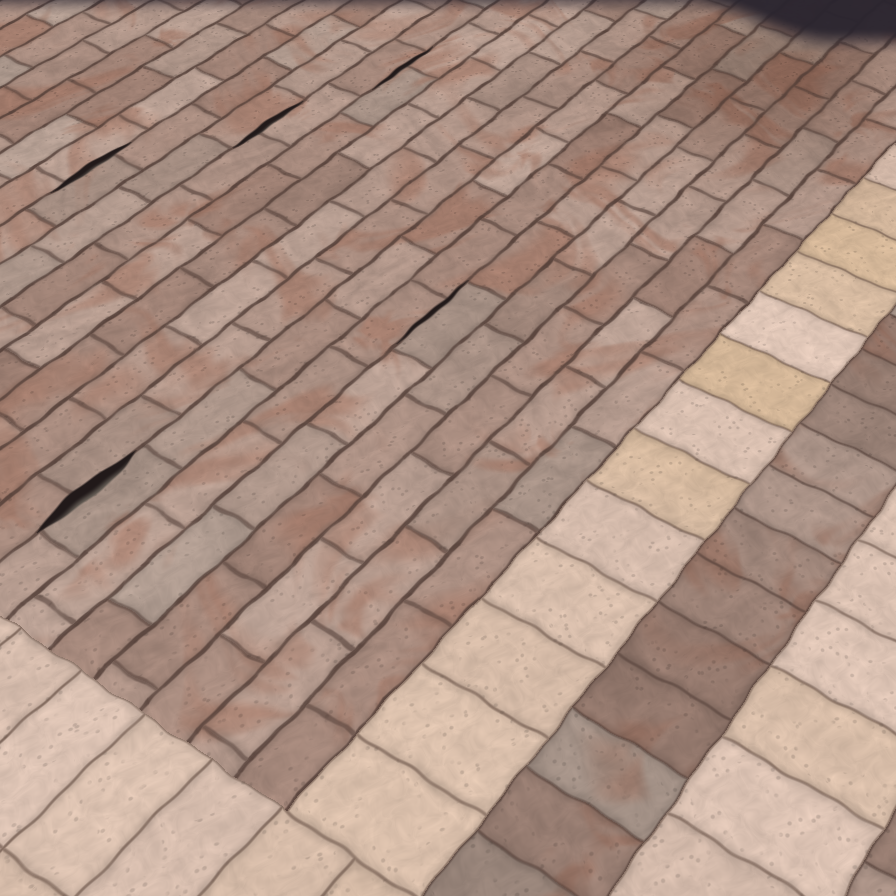
Write a WebGL 1 fragment shader that draws this texture.

```glsl
precision highp float;
// Weathered brick paving seen in perspective: red running bond edged by cream and brown bands.
uniform vec2 u_resolution;

float hash(vec2 p) {
  return fract(sin(dot(p, vec2(127.1, 311.7))) * 4375.85);
}

// Distance to the nearest scattered point
float cellular(vec2 p) {
  vec2 base = floor(p);
  float nearest = 1.0;
  for (int j = -1; j <= 1; j++)
    for (int i = -1; i <= 1; i++) {
      vec2 c = base + vec2(float(i), float(j));
      nearest = min(nearest, length(c + vec2(hash(c), hash(c + 37.0)) - p));
    }
  return nearest;
}

// Layered, turned sines, roughly -1 to 1
float stains(vec2 p) {
  float sum = 0.0, amp = 0.6;
  for (int i = 0; i < 4; i++) {
    p = mat2(0.8, -0.6, 0.6, 0.8) * p * 1.6 + sin(p.yx * 1.3);
    sum += amp * sin(p.x) * sin(p.y);
    amp *= 0.65;
  }
  return sum;
}

void main() {
  vec2 q = gl_FragCoord.xy / u_resolution;
  q.y = 1.0 - q.y;

  // Ground plane: x runs across the courses, y along them
  float depth = q.y + 1.243 - 0.0424 * q.x;
  vec2 g = vec2(q.y + 1.0984 * q.x - 1.2555, 0.676 + 0.682 * q.x - q.y) / depth;
  float soft = max(0.0022, 1.5 / min(u_resolution.x, u_resolution.y)) * 1.2 / depth;
  g += 0.0009 * sin(g.yx * vec2(83.0, 97.0)) + 0.0005 * sin(g.yx * 211.0);

  // Bands: brick size, origin and kind
  vec2 size = vec2(0.048, 0.105), origin = vec2(0.0);
  float cream = 0.0, red = 0.0;
  if (g.y < -0.005) {
    size = vec2(0.067, 0.118);
    origin = vec2(-0.005);
    cream = 1.0;
  } else if (g.x < 0.0) {
    float course = floor(g.x / size.x);
    float jitter = (hash(vec2(course, 5.0)) - 0.5) * 0.03 * step(course, -2.5);
    origin.y = -0.0434 - 0.0525 * mod(course + 1.0, 2.0) + jitter;
    red = 1.0;
  } else if (g.x < 0.118) {
    size = vec2(0.118, 0.068);
    origin.y = -0.005;
    cream = 1.0;
  } else if (g.x < 0.221) {
    size = vec2(0.103, 0.054);
    origin = vec2(0.118, -0.002);
  } else if (g.x < 0.354) {
    size = vec2(0.133, 0.068);
    origin = vec2(0.221, -0.005);
    cream = 1.0;
  } else {
    size = vec2(0.103, 0.054);
    origin = vec2(0.354, 0.01);
  }
  vec2 t = (g - origin) / size;
  vec2 id = floor(t) + vec2(cream * 31.0 + origin.x * 50.0, red * 17.0);
  vec2 edge = min(fract(t), 1.0 - fract(t)) * size;

  // Brick faces
  float tone = hash(id), hue = hash(id + 9.3);
  float blotch = stains(g * 19.0 + 3.0), fine = stains(g * 70.0);
  vec3 clay = mix(vec3(0.62, 0.50, 0.45), vec3(0.75, 0.65, 0.60), tone);
  clay = mix(clay, vec3(0.66, 0.61, 0.57), 0.5 * smoothstep(0.7, 1.0, hue));
  float rust = smoothstep(0.0, 0.7, blotch + 0.5 * (0.45 - hue));
  clay = mix(clay, vec3(0.62, 0.44, 0.37), 0.55 * rust);
  clay *= mix(0.92, 1.0, red);
  vec3 pale = mix(vec3(0.83, 0.73, 0.67), vec3(0.88, 0.78, 0.72), tone);
  float far = smoothstep(0.2, 0.5, g.y);
  pale = mix(pale, vec3(0.83, 0.71, 0.57), (0.25 + 0.5 * far) * smoothstep(0.3, 0.8, hue));
  vec3 color = mix(clay, pale, cream);

  // Grime, grain and pits
  color *= 1.0 + 0.045 * fine + 0.03 * stains(g * 190.0);
  color *= 1.0 - 0.06 * smoothstep(0.1, 0.8, -blotch) * (1.0 - cream);
  float pit = 1.0 - smoothstep(0.08, 0.24, cellular(g * 110.0));
  color *= 1.0 - 0.13 * pit * smoothstep(0.0, 0.5, fine);
  vec2 soil = (q - vec2(0.86, 0.08)) / vec2(0.16, 0.12);
  color *= 1.0 - vec3(0.17, 0.21, 0.23) * exp(-dot(soil, soil));

  // Joints, heavier along the red courses
  vec2 width = vec2(0.0008) + 0.0007 * vec2(red) * (1.0 + fine);
  vec2 joint = 1.0 - smoothstep(width - soft * 0.5, width + soft, edge);
  joint *= mix(vec2(0.75, 0.65), vec2(0.9, 0.6), red);
  vec3 mortar = mix(vec3(0.36, 0.27, 0.24), vec3(0.46, 0.36, 0.31), cream);
  color = mix(color, mortar, max(joint.x, joint.y) * (0.85 + 0.15 * fine));
  color *= 1.0 - 0.1 * (1.0 - smoothstep(0.0, 0.008, min(edge.x, edge.y)));

  // Open gaps where courses have parted
  for (int n = 0; n < 5; n++) {
    float i = float(n), odd = mod(i, 2.0);
    float line = 5.0 + floor(0.5 + 9.2 * sin(0.74 * i));
    float along = 0.42 + 0.05 * i - 0.032 * i * i + 0.26 * odd;
    vec2 d = g - vec2(-0.048 * line, along);
    float taper = 1.0 - pow(d.y / 0.05, 2.0);
    float open = (0.003 + 0.0014 * i * (1.0 - 0.5 * odd)) * taper;
    float gap = 1.0 - smoothstep(-soft, soft, abs(d.x) - open);
    vec3 hollow = mix(vec3(0.13, 0.10, 0.10), vec3(0.40, 0.37, 0.34), smoothstep(0.0, 0.009, d.x));
    color = mix(color, hollow, gap * step(0.0, taper));
  }

  // Soft cast shadow in the far corner
  float shade = 0.045 * smoothstep(0.77, 0.93, q.x) - q.y;
  color = mix(color, vec3(0.16, 0.14, 0.18), 0.95 * smoothstep(-0.018, 0.014, shade));
  gl_FragColor = vec4(color, 1.0);
}
```
